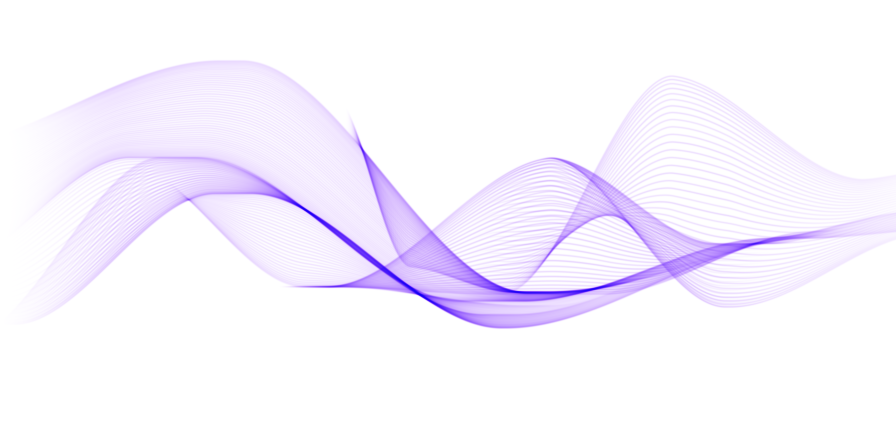
A Shadertoy shader for this background:

```glsl
// Translucent violet ribbons of fine lines flowing across white.
// Each ribbon blends between two smooth edge curves; its lines add ink density,
// and the summed ink absorbs light so that overlaps deepen to indigo.

const vec3 INK_ABSORPTION = vec3(0.55, 1.0, 0.01);
const float LINE_WIDTH = 0.0021;

float hash(float n) {
    return fract(sin(n * 127.1) * 43758.5453);
}

// Smooth change of height between two positions
float ramp(float x, float from, float to, float amount) {
    return amount * smoothstep(from, to, x);
}

// Fade in over the first pair of positions and out over the second
float span(float x, vec2 fadeIn, vec2 fadeOut) {
    return smoothstep(fadeIn.x, fadeIn.y, x) * (1.0 - smoothstep(fadeOut.x, fadeOut.y, x));
}

// Edge curves: a starting height plus successive ramps
float upperCrest(float x) {
    return 0.669 + ramp(x, -0.16, 0.49, 0.195) + ramp(x, 0.54, 1.18, -0.518)
        + ramp(x, 1.22, 2.0, 0.172);
}

float innerFold(float x) {
    return 0.79 + ramp(x, 0.742, 0.917, -0.385) + ramp(x, 0.90, 1.146, -0.057)
        + ramp(x, 1.22, 2.0, 0.172);
}

float middleCrest(float x) {
    return 0.401 + ramp(x, -0.13, 0.29, 0.247) + ramp(x, 0.443, 1.029, -0.32)
        + ramp(x, 1.17, 1.72, 0.14) + ramp(x, 1.70, 2.05, 0.06);
}

float steepCrest(float x) {
    return 0.245 + ramp(x, -0.08, 0.36, 0.403) + ramp(x, 0.43, 1.08, -0.35)
        + ramp(x, 1.15, 1.76, 0.17) + ramp(x, 1.75, 2.05, 0.04);
}

float lowerCrest(float x) {
    return 0.276 + ramp(x, 0.03, 0.48, 0.292) + ramp(x, 0.56, 1.12, -0.30)
        + ramp(x, 1.13, 1.80, 0.20) + ramp(x, 1.80, 2.10, 0.02);
}

float underside(float x) {
    return 0.245 + ramp(x, -0.08, 0.30, 0.396) + ramp(x, 0.27, 0.68, -0.281)
        + ramp(x, 0.755, 1.17, -0.042) + ramp(x, 1.22, 1.80, 0.166);
}

float centerRise(float x) {
    return 0.36 + ramp(x, 0.73, 1.245, 0.288);
}

float centerPeak(float x) {
    return centerRise(x) + ramp(x, 1.22, 1.60, -0.192) + ramp(x, 1.72, 2.0, 0.062);
}

float centerFloor(float x) {
    return 0.36 + ramp(x, 0.73, 1.10, -0.016) + ramp(x, 1.35, 1.82, 0.14);
}

float rightPeak(float x) {
    return 0.344 + ramp(x, 1.12, 1.505, 0.487) + ramp(x, 1.485, 1.93, -0.232)
        + ramp(x, 1.92, 2.05, 0.015);
}

float rightTrough(float x) {
    return centerRise(x) + ramp(x, 1.22, 1.62, -0.333) + ramp(x, 1.63, 2.08, 0.165);
}

// Ink of lines blended between two edges; the inner ones sag below the blend
float ribbon(vec2 p, float edgeA, float edgeB, float sag, int count, float strength) {
    float pixel = dFdx(p.x);
    vec3 slopes = vec3(dFdx(edgeA), dFdx(edgeB), dFdx(sag)) / pixel;
    float blur = max(LINE_WIDTH, 0.65 * pixel);
    float ink = 0.0;
    for (int i = 0; i < count; i++) {
        float t = float(i) / float(count - 1);
        t = mix(t, smoothstep(0.0, 1.0, t), 0.6);
        float bow = 4.0 * t * (1.0 - t);
        float slope = mix(slopes.x, slopes.y, t) - bow * slopes.z;
        float height = mix(edgeA, edgeB, t) - bow * sag;
        float d = (p.y - height) * inversesqrt(1.0 + slope * slope);
        float weight = mix(0.85, 1.15, hash(float(i) + 1.0));
        ink += weight * exp(-d * d / (blur * blur));
    }
    return ink * strength * LINE_WIDTH / blur;
}

void mainImage(out vec4 fragColor, in vec2 fragCoord) {
    vec2 p = vec2(2.0, 1.0) * fragCoord / iResolution.xy;
    float x = p.x;

    // Left sheets, their fold and the shaded underside
    float ink = ribbon(p, upperCrest(x), middleCrest(x), 0.0, 52, 0.095)
        * span(x, vec2(-0.1, 0.0), vec2(1.05, 1.7));
    ink += ribbon(p, steepCrest(x), lowerCrest(x), 0.0, 22, 0.12)
        * span(x, vec2(-0.1, 0.0), vec2(0.9, 1.5));
    ink += ribbon(p, middleCrest(x), lowerCrest(x), 0.0, 24, 0.09);
    ink += ribbon(p, upperCrest(x), innerFold(x), 0.0, 30, 0.12)
        * span(x, vec2(0.77, 0.84), vec2(1.1, 1.45));
    ink += ribbon(p, lowerCrest(x), underside(x), 0.0, 30, 0.09)
        * span(x, vec2(0.36, 0.52), vec2(0.95, 1.35));

    // Central hill, its right flank and the tall right-hand hill
    ink += ribbon(p, centerPeak(x), centerFloor(x), 0.0, 28, 0.14)
        * span(x, vec2(0.62, 0.9), vec2(1.5, 1.9));
    ink += ribbon(p, centerPeak(x), rightTrough(x), 0.0, 20, 0.09)
        * span(x, vec2(1.2, 1.32), vec2(1.5, 1.75));
    float sag = ramp(x, 1.08, 1.31, 0.09) - ramp(x, 1.31, 1.65, 0.09);
    ink += ribbon(p, rightPeak(x), rightTrough(x), sag, 36, 0.12)
        * span(x, vec2(1.03, 1.22), vec2(1.9, 2.2));

    // Pale ends on white
    ink *= smoothstep(0.0, 0.3, x) * (1.0 - 0.6 * smoothstep(1.6, 2.0, x));
    fragColor = vec4(exp(-ink * INK_ABSORPTION), 1.0);
}
```
